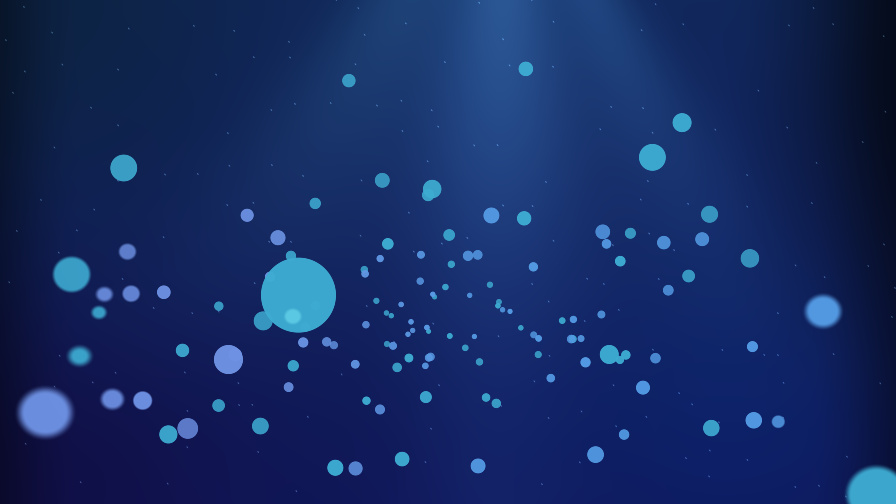
A Shadertoy shader for this background:

```glsl
// Deep blue water with light shafts falling from above and drifting round motes.
// A gradient and angular gaussians make the water; hashed discs burst outward
// from a focal point, growing and blurring with distance, around a few big ones.

const vec3 CYAN = vec3(0.24, 0.67, 0.82);
const vec3 AZURE = vec3(0.33, 0.61, 0.90);
const vec3 VIOLET = vec3(0.43, 0.57, 0.89);

vec3 hash3(float n) {
    vec3 q = fract(n * vec3(0.1031, 0.1130, 0.0973));
    q += dot(q, q.yzx + 33.33);
    return fract((q.xxy + q.yzz) * q.zyx);
}

float gaussian(float x, float width) {
    return exp(-x * x / (width * width));
}

// Soft-edged disc, stretched sideways by its blur, blended over the colour so far
void disc(inout vec3 col, vec2 p, vec2 center, float radius, float blur, vec3 tint, float alpha) {
    vec2 offset = p - center;
    offset.x /= 1.0 + 0.5 * blur;
    float d = length(offset);
    float soft = 4.5 / iResolution.y + blur * radius;
    float cover = 1.0 - smoothstep(radius - soft, radius + soft, d);
    col = mix(col, tint, cover * alpha);
}

vec3 water(vec2 p) {
    float height = p.y / 9.0;
    vec3 col = mix(vec3(0.06, 0.09, 0.345), vec3(0.065, 0.155, 0.36), height);
    col += vec3(-0.01, 0.03, 0.06) * gaussian(length(p - vec2(13.0, 1.5)), 3.0);
    col += vec3(0.015, 0.035, 0.05) * gaussian(p.x - 8.8, 1.5);
    col = mix(col, vec3(0.065, 0.05, 0.26), 0.75 * gaussian(length(p - vec2(0.8, 0.3)), 3.2));
    col = mix(col, vec3(0.045, 0.13, 0.23), 0.7 * gaussian(length(p - vec2(0.8, 9.0)), 3.6));

    // Shafts fan out from a source above the canvas
    float angle = (p.x - 9.0) / (12.5 - p.y);
    float reach = smoothstep(1.0, 9.5, p.y);
    col += vec3(0.085, 0.15, 0.17) * gaussian(angle, 0.25) * reach;
    col += vec3(0.05, 0.10, 0.12) * gaussian(angle - 0.46, 0.19) * reach;
    col += vec3(0.045, 0.09, 0.09) * gaussian(angle + 0.52, 0.26) * reach;

    // Dark sides, heaviest at the upper right
    float sides = smoothstep(-0.9, 1.5, p.x) * smoothstep(-0.9, 1.6, 16.0 - p.x);
    col *= mix(0.4, 1.0, sides);
    return col * (1.0 - 0.5 * smoothstep(12.8, 16.0, p.x) * smoothstep(0.1, 0.9, height));
}

// Faint dust, at most one speck in each grid cell
float dust(vec2 p) {
    vec2 cell = floor(p * 1.6);
    vec3 h = hash3(cell.x + 57.0 * cell.y + 11.0);
    vec2 q = fract(p * 1.6) - 0.15 - 0.7 * h.xy;
    q.y += 0.5 * q.x;
    return 0.35 * step(0.55, h.z) * (1.0 - smoothstep(0.005, 0.04, length(q)));
}

void mainImage(out vec4 fragColor, in vec2 fragCoord) {
    // The canvas spans 16 by 9 units
    vec2 p = fragCoord / iResolution.xy * vec2(16.0, 9.0);
    vec3 col = water(p);
    col += vec3(0.5, 0.7, 0.8) * dust(p);

    // Scattered motes: small near the focus, larger outward, sparse above
    for (int i = 0; i < 115; i++) {
        vec3 h = hash3(float(i) + 3.0);
        vec3 k = hash3(float(i) + 211.0);
        float spread = mix(0.1, 1.0, pow(h.x, 1.1));
        float turn = 6.2832 * h.y;
        vec2 center = vec2(8.2, 3.4) + spread * vec2(7.2, 3.3) * vec2(cos(turn), sin(turn));
        center.y -= 0.25 * max(center.y - 4.0, 0.0);
        float radius = 0.035 + 0.15 * spread * (0.5 + 0.6 * h.z);
        vec3 cool = mix(AZURE, VIOLET, smoothstep(9.0, 4.0, center.x));
        vec3 tint = k.x < 0.15 + 0.1 * center.y ? CYAN : cool;
        float blur = 0.4 * smoothstep(5.2, 7.0, abs(center.x - 8.2));
        disc(col, p, center, radius, blur, tint, 0.8 + 0.18 * k.y);
    }

    // Large discs that anchor the composition
    disc(col, p, vec2(4.70, 3.27), 0.17, 0.0, CYAN, 0.85);
    disc(col, p, vec2(5.33, 3.73), 0.67, 0.0, CYAN, 0.97);
    disc(col, p, vec2(5.23, 3.35), 0.13, 0.2, vec3(0.37, 0.80, 0.90), 0.9);
    disc(col, p, vec2(15.65, 0.17), 0.49, 0.12, CYAN, 0.97);
    disc(col, p, vec2(0.81, 1.63), 0.42, 0.2, VIOLET, 0.97);
    disc(col, p, vec2(1.28, 4.10), 0.31, 0.1, CYAN, 0.9);
    disc(col, p, vec2(14.70, 3.44), 0.28, 0.2, AZURE, 0.97);
    disc(col, p, vec2(4.08, 2.58), 0.26, 0.0, VIOLET, 0.97);
    disc(col, p, vec2(11.65, 6.19), 0.24, 0.0, CYAN, 0.97);
    disc(col, p, vec2(2.21, 6.00), 0.24, 0.0, CYAN, 0.9);
    disc(col, p, vec2(12.18, 6.81), 0.17, 0.0, CYAN, 0.97);
    disc(col, p, vec2(9.39, 7.77), 0.13, 0.0, CYAN, 0.97);
    disc(col, p, vec2(6.23, 7.56), 0.12, 0.0, CYAN, 0.85);
    disc(col, p, vec2(10.88, 2.67), 0.17, 0.0, CYAN, 0.97);

    fragColor = vec4(col, 1.0);
}
```
